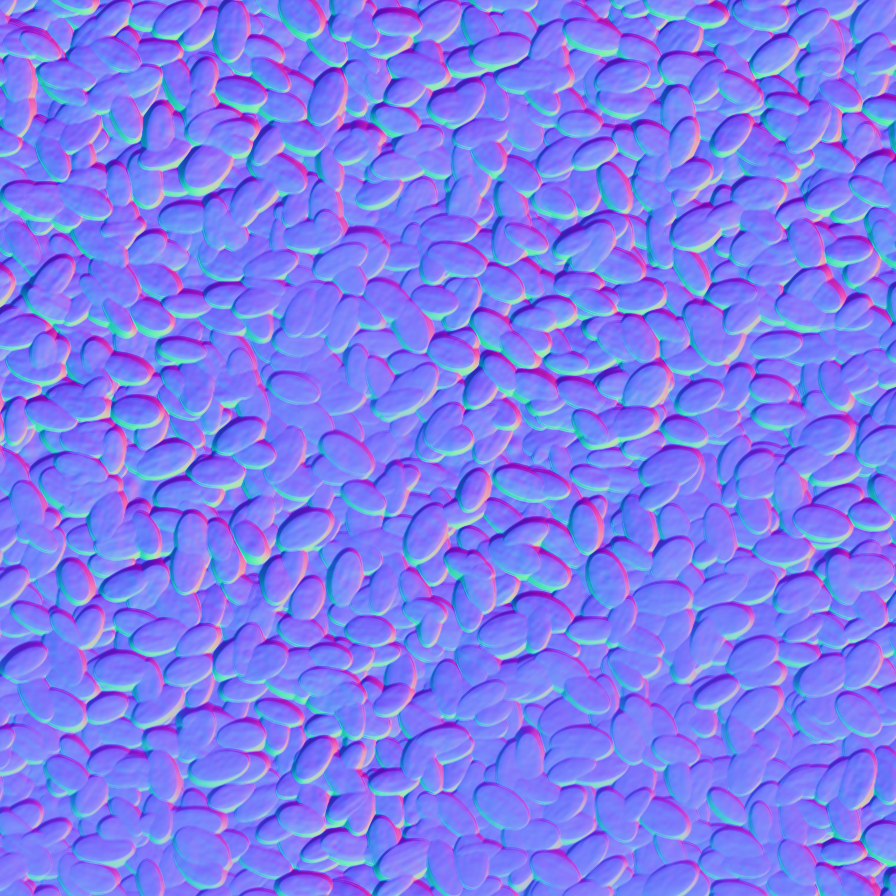
Give the GLSL for this texture map, as a Shadertoy shader.

```glsl
#define GRID 24.0          // cells across the canvas
#define LEAVES 3           // leaves per cell
#define HALF_LENGTH 0.023  // shortest half length of a leaf
#define LENGTH_VARY 0.011
#define STACK 0.015        // height range of the pile
#define DOME 0.0021        // bulge of a leaf
#define TILT 0.22          // random lean of a leaf
#define CLIFF 1.9          // steepness of leaf sides
#define VEIN 0.0005        // depth of lengthwise veins
#define GRAIN 0.0011       // depth of the overall roughness
#define STEP 0.0017        // sampling distance for the slope

vec3 hash3(vec3 p) {
    p = fract(p * vec3(0.1031, 0.1030, 0.0973));
    p += dot(p, p.yxz + 33.33);
    return fract((p.xxy + p.yxx) * p.zyx);
}

float noise(vec2 p) {
    vec2 i = floor(p), f = fract(p);
    f = f * f * (3.0 - 2.0 * f);
    float a = hash3(vec3(i, 7.0)).x;
    float b = hash3(vec3(i + vec2(1, 0), 7.0)).x;
    float c = hash3(vec3(i + vec2(0, 1), 7.0)).x;
    float d = hash3(vec3(i + vec2(1, 1), 7.0)).x;
    return mix(mix(a, b, f.x), mix(c, d, f.x), f.y);
}

// Height of one leaf; q returns the position along and across it
float leafHeight(vec2 p, vec2 cell, float index, out vec2 q) {
    vec3 place = hash3(vec3(cell + 50.0, index + 11.0));
    vec3 form = hash3(vec3(cell + 150.0, index + 23.0));
    float turn = place.z * 2.0 - 1.0;
    float angle = 1.5708 * turn * (0.65 + 0.35 * turn * turn);
    float c = cos(angle), s = sin(angle);
    q = p - (cell + place.xy) / GRID;
    q = vec2(c * q.x + s * q.y, c * q.y - s * q.x);

    float halfLength = HALF_LENGTH + LENGTH_VARY * form.x;
    vec2 radius = halfLength * vec2(1.0, mix(0.44, 0.64, form.y));
    float k = length(q / radius);
    float outside = max(k * (k - 1.0) / max(length(q / (radius * radius)), 1e-3), 0.0);
    float rim = min(k, 1.0);
    vec2 lean = TILT * (fract(form.xy * 17.0) - 0.5);
    return STACK * form.z + DOME * (1.0 - rim * rim * rim * rim)
         + dot(q, lean) - CLIFF * outside;
}

// Pile of leaves over a rough ground
float height(vec2 p) {
    vec2 home = floor(p * GRID), q, leafPos = p;
    float top = 0.001 + 0.004 * noise(p * 70.0);
    float seed = 0.0;
    for (int y = -1; y <= 1; y++)
    for (int x = -1; x <= 1; x++)
    for (int i = 0; i < LEAVES; i++) {
        vec2 cell = home + vec2(x, y);
        float h = leafHeight(p, cell, float(i), q);
        if (h > top) {
            top = h;
            leafPos = q;
            seed = dot(cell, vec2(3.0, 7.0)) + float(i) * 5.0;
        }
    }
    top += VEIN * noise(leafPos * vec2(45.0, 210.0) + seed + 90.0);
    return top + GRAIN * noise(p * 85.0 + 20.0)
               + 0.4 * GRAIN * noise(p * 190.0 + 60.0);
}

void mainImage(out vec4 fragColor, in vec2 fragCoord) {
    vec2 p = fragCoord / iResolution.y;
    vec2 e = vec2(STEP, 0.0);
    vec2 slope = vec2(height(p + e.xy) - height(p - e.xy),
                      height(p + e.yx) - height(p - e.yx)) / (2.0 * STEP);

    // Calm and lively regions
    slope *= mix(0.65, 1.25, smoothstep(0.2, 0.8, noise(p * 5.0 + 3.0)));

    // Pack the surface normal, green pointing down
    vec3 normal = normalize(vec3(-slope.x, slope.y, 1.0));
    fragColor = vec4(normal * 0.5 + vec3(0.49, 0.49, 0.485), 1.0);
}
```
